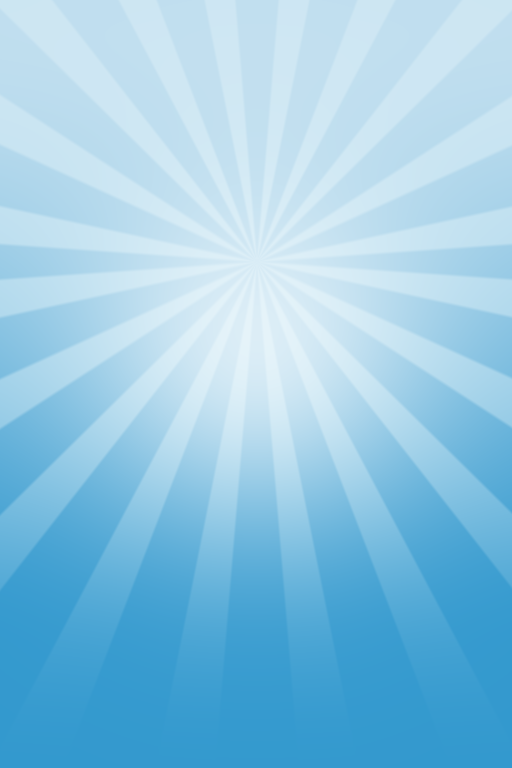
Give the GLSL for this background, as a Shadertoy shader.

```glsl
// Pale sunburst over a blue vertical gradient with a soft white glow.
// Rays are an angular repeat around the hub, stretched a little vertically;
// their opacity fades toward the bottom so they dissolve into deep blue.

#define HUB vec2(0.502, 0.659)
#define GLOW_CENTER vec2(0.502, 0.550)
#define GLOW_RADIUS 0.24
#define GLOW_STRENGTH 0.74
#define RAY_COUNT 20.0
#define RAY_FILL 0.41
#define RAY_SQUASH 0.89
#define RAY_OPACITY 0.34
#define EDGE_SOFTNESS 0.0024
#define DEEP_BLUE vec3(0.200, 0.600, 0.808)
#define PALE_BLUE vec3(0.750, 0.870, 0.935)
#define RAY_COLOR vec3(0.97, 1.0, 1.0)

// Position relative to an anchor, measured in canvas heights
vec2 fromAnchor(vec2 uv, vec2 anchor) {
    return (uv - anchor) * vec2(iResolution.x / iResolution.y, 1.0);
}

// Coverage of the ray fan, mirrored in both axes
float rayMask(vec2 p) {
    vec2 q = abs(p);
    float angle = atan(q.x, max(q.y * RAY_SQUASH, 1e-5));
    // Draw the sideways rays slightly closer to the horizontal
    angle -= radians(1.8) * smoothstep(radians(45.0), radians(82.0), angle);

    float spacing = radians(360.0) / RAY_COUNT;
    float offset = abs(fract(angle / spacing) - 0.5) * spacing;
    float edge = (offset - 0.5 * RAY_FILL * spacing) * length(p);
    float softness = max(1.0 / iResolution.y, EDGE_SOFTNESS);
    return 1.0 - smoothstep(-softness, softness, edge);
}

// Rays vanish at the bottom and weaken slightly at the top
float rayFade(float height) {
    float rise = smoothstep(0.0, 0.55, height);
    return rise * mix(1.0, 0.68, smoothstep(0.65, 1.0, height));
}

void mainImage(out vec4 fragColor, in vec2 fragCoord) {
    vec2 uv = fragCoord / iResolution.xy;

    // Sky gradient
    vec3 color = mix(DEEP_BLUE, PALE_BLUE, smoothstep(0.16, 0.97, uv.y));

    // White glow below the hub
    vec2 g = fromAnchor(uv, GLOW_CENTER) / GLOW_RADIUS;
    color = mix(color, vec3(1.0), GLOW_STRENGTH * exp(-dot(g, g)));

    // Ray overlay
    float rays = rayMask(fromAnchor(uv, HUB));
    color = mix(color, RAY_COLOR, RAY_OPACITY * rays * rayFade(uv.y));

    fragColor = vec4(color, 1.0);
}
```
